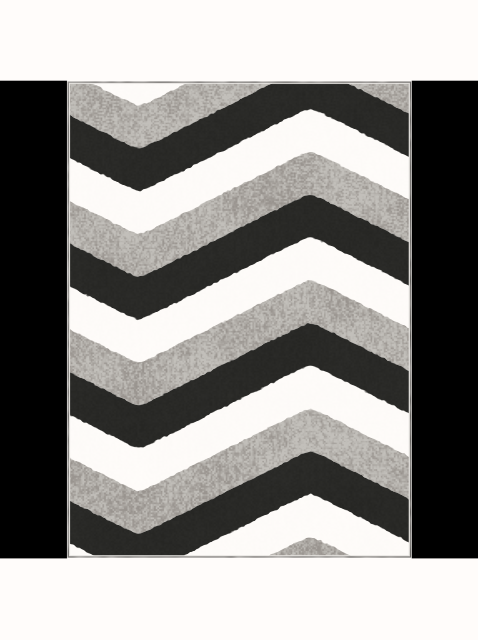
A WebGL 2 fragment shader for this pattern:

```glsl
#version 300 es
precision highp float;

uniform vec2 u_resolution;
out vec4 fragColor;

const float TAU = 6.2831853;
const vec2 SHEET = vec2(0.7474, 1.0);        // one tile, in canvas heights
const vec2 RUG_CENTER = vec2(0.3743, 0.5007);
const vec2 RUG_HALF = vec2(0.2676, 0.3710);
const vec2 PANEL_HALF = vec2(0.2695, 0.3732);

const float ZIGZAG_WIDTH = 0.5352;           // one zigzag spans the rug
const float ZIGZAG_HEIGHT = 0.1276;
const float VALLEY_X = 0.2174;
const float BAND_BASE = 0.7018;
const float BAND_PERIOD = 0.2007;            // black, grey and white together

const vec3 WHITE = vec3(1.00, 0.99, 0.98);
const vec3 BLACK = vec3(0.0);
const vec3 CHARCOAL = vec3(0.16, 0.16, 0.15);
const vec3 GREY_LIGHT = vec3(0.76, 0.75, 0.73);
const vec3 GREY_DARK = vec3(0.60, 0.58, 0.56);
const vec3 RIM = vec3(0.34, 0.33, 0.32);

float hash(vec2 p) {
    return fract(sin(dot(p, vec2(127.1, 311.7))) * 43758.5453);
}

// Value noise that wraps after a whole number of cells
float wrapNoise(vec2 uv, vec2 cells) {
    vec2 p = uv * cells;
    vec2 i = floor(p);
    vec2 f = fract(p);
    f = f * f * (3.0 - 2.0 * f);
    float a = hash(mod(i, cells));
    float b = hash(mod(i + vec2(1.0, 0.0), cells));
    float c = hash(mod(i + vec2(0.0, 1.0), cells));
    float d = hash(mod(i + vec2(1.0, 1.0), cells));
    return mix(mix(a, b, f.x), mix(c, d, f.x), f.y);
}

float fill(float dist, float blur) {
    return 1.0 - smoothstep(-blur, blur, dist);
}

float boxDistance(vec2 p, vec2 halfSize) {
    vec2 d = abs(p) - halfSize;
    return length(max(d, 0.0)) + min(max(d.x, d.y), 0.0);
}

// Triangle wave with softened tips: 0 in the valley, 1 on the peak
float zigzag(float t) {
    const float SHARPNESS = 0.997;
    return 0.5 - 0.5 * asin(SHARPNESS * cos(TAU * t)) / asin(SHARPNESS);
}

// Signed distance to a band one third of a period thick
float bandDistance(float phase, float center) {
    float offset = abs(fract(phase - center + 0.5) - 0.5) - 1.0 / 6.0;
    return offset * BAND_PERIOD * 0.903;
}

vec3 chevrons(vec2 p, vec2 uv, float blur) {
    // Tufted, slightly ragged band edges
    float ragged = (wrapNoise(uv, vec2(143.0, 192.0)) - 0.5) * 0.0028;
    float rise = ZIGZAG_HEIGHT * zigzag((p.x - VALLEY_X) / ZIGZAG_WIDTH);
    float phase = (p.y - BAND_BASE - rise + ragged) / BAND_PERIOD;

    // Pile texture: fine grain, woven streaks and broad shading
    float grain = wrapNoise(uv, vec2(287.0, 384.0));
    float streak = wrapNoise(uv, vec2(190.0, 110.0));
    float shade = wrapNoise(uv, vec2(14.0, 19.0));
    float pile = grain * 0.5 + streak * 0.25 + shade * 0.25;

    vec3 grey = mix(GREY_DARK, GREY_LIGHT, smoothstep(0.12, 0.78, pile));
    vec3 dark = CHARCOAL + (pile - 0.5) * 0.035;
    vec3 color = WHITE - pile * 0.012;
    color = mix(color, grey, fill(bandDistance(phase, 0.5), blur));
    return mix(color, dark, fill(bandDistance(phase, 1.0 / 6.0), blur));
}

void main() {
    vec2 uv = gl_FragCoord.xy / u_resolution;
    vec2 p = uv * SHEET;
    float blur = 0.75 / u_resolution.y;
    vec2 local = p - RUG_CENTER;

    // Black side panels on a white ground
    float sides = fill(PANEL_HALF.x - abs(local.x), blur);
    float rows = fill(abs(local.y) - PANEL_HALF.y, blur);
    vec3 color = mix(WHITE, BLACK, sides * rows);

    // Rug with a pale binding and a worn dark rim
    float rug = boxDistance(local, RUG_HALF);
    vec3 binding = mix(WHITE, GREY_LIGHT, 0.4);
    color = mix(color, binding, fill(rug, blur));
    color = mix(color, chevrons(p, uv, blur), fill(rug + 0.0028, blur));
    float wear = 0.55 + 0.45 * wrapNoise(uv, vec2(60.0, 80.0));
    color = mix(color, RIM, wear * fill(abs(rug) - 0.0009, blur));

    fragColor = vec4(color, 1.0);
}
```
